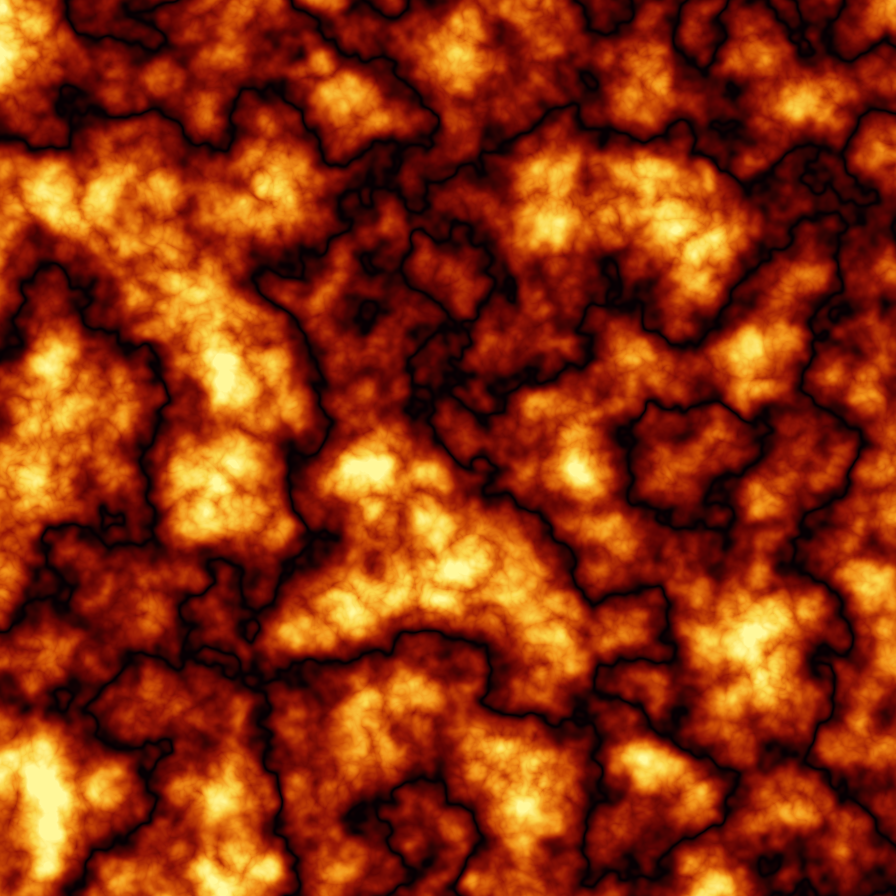
Give the GLSL for this texture, as a three.js fragment shader.

```glsl
#define SCALE 5.0         // coarse cells across the canvas
#define GAIN 0.5          // strength of each finer octave
#define CONTRAST 4.0      // brings the folded noise to unit deviation
#define PUFF_SCALE 15.0   // cells of the billowy detail
#define PUFF 1.6          // strength of the billowy detail
#define PUFF_MEAN 0.32    // average of the billow sum
#define VEIN_SOFT 0.06    // rounding of the dark veins
#define SEED vec2(17.3, 41.7)

varying vec2 vUv;

const mat2 OCTAVE_TURN = mat2(1.6, 1.2, -1.2, 1.6);

vec2 gradientAt(vec2 cell) {
  vec3 q = fract(cell.xyx * vec3(0.1031, 0.1030, 0.0973));
  q += dot(q, q.yzx + 33.33);
  float angle = 6.28318 * fract((q.x + q.y) * q.z);
  return vec2(cos(angle), sin(angle));
}

float gradientNoise(vec2 p) {
  vec2 cell = floor(p);
  vec2 f = p - cell;
  vec2 u = f * f * f * (f * (f * 6.0 - 15.0) + 10.0);
  vec2 e = vec2(1.0, 0.0);
  float a = dot(gradientAt(cell), f);
  float b = dot(gradientAt(cell + e.xy), f - e.xy);
  float c = dot(gradientAt(cell + e.yx), f - e.yx);
  float d = dot(gradientAt(cell + e.xx), f - e.xx);
  return mix(mix(a, b, u.x), mix(c, d, u.x), u.y);
}

// Signed octave sum; its zero crossings become the dark veins
float fractalNoise(vec2 p) {
  float sum = 0.0;
  float amplitude = 1.0;
  for (int i = 0; i < 5; i++) {
    sum += amplitude * gradientNoise(p);
    p = OCTAVE_TURN * p + 13.7;
    amplitude *= GAIN;
  }
  return sum;
}

// Sum of folded octaves: round puffs parted by creases
float billows(vec2 p) {
  float sum = 0.0;
  float amplitude = 1.0;
  for (int i = 0; i < 4; i++) {
    sum += amplitude * abs(gradientNoise(p));
    p = OCTAVE_TURN * p + 7.9;
    amplitude *= GAIN;
  }
  return sum;
}

float ramp(float low, float high, float x) {
  return clamp((x - low) / (high - low), 0.0, 1.0);
}

// Black through ember red and orange to pale yellow
vec3 fireColor(float heat) {
  vec3 color = vec3(0.03, 0.0, 0.01);
  color = mix(color, vec3(0.16, 0.01, 0.01), ramp(0.0, 0.10, heat));
  color = mix(color, vec3(0.36, 0.01, 0.01), ramp(0.10, 0.33, heat));
  color = mix(color, vec3(0.58, 0.08, 0.02), ramp(0.33, 0.68, heat));
  color = mix(color, vec3(0.79, 0.29, 0.02), ramp(0.68, 1.12, heat));
  color = mix(color, vec3(0.94, 0.55, 0.09), ramp(1.12, 1.6, heat));
  color = mix(color, vec3(0.98, 0.82, 0.28), ramp(1.6, 2.24, heat));
  return mix(color, vec3(1.0, 0.97, 0.6), ramp(2.24, 3.0, heat));
}

void main() {
  float folded = CONTRAST * fractalNoise(vUv * SCALE + SEED);
  float heat = sqrt(folded * folded + VEIN_SOFT * VEIN_SOFT) - VEIN_SOFT;
  heat *= 1.0 + PUFF * (billows(vUv * PUFF_SCALE + SEED.yx) - PUFF_MEAN);
  gl_FragColor = vec4(fireColor(heat), 1.0);
}
```
